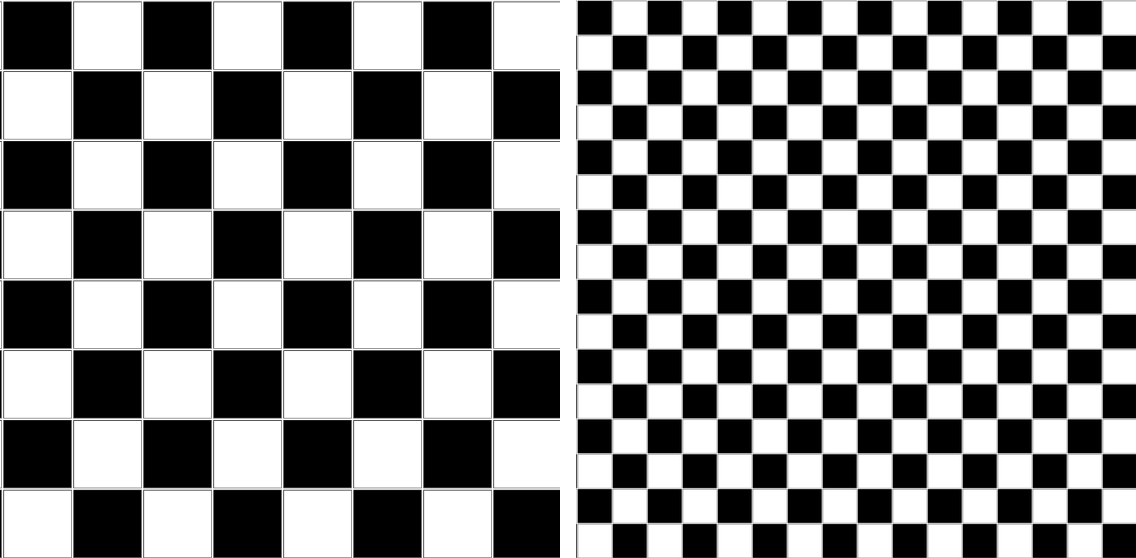
Left, the tile; right, the same tile 2 across and 2 down.
This pattern is drawn by a Shadertoy shader. Its source:

```glsl
// Checkerboard of black and white cells, each set in a thin sunken frame
// and parted from its neighbours by a narrow white gap. Cells come from a
// wrapped grid; every edge is smoothed by exact pixel coverage.

#define CELLS vec2(8.0, 8.0)          // even counts keep the checks seamless
#define GRID_SHIFT vec2(0.0375, -0.0115) // gap centre offset, in cells
#define GAP 0.0212                    // white gap between frames, in cells
#define FRAME 0.0105                  // frame line width, in cells
#define WHITE vec3(1.0)
#define BLACK vec3(0.0)
#define FRAME_SHADE vec3(0.10)        // top and left lines
#define FRAME_LIGHT vec3(0.45)        // bottom and right lines

// Share of a pixel (centre q, size px) inside a square inset from the cell
float squareCoverage(vec2 q, vec2 px, float inset) {
    vec2 low = max(q - 0.5 * px, vec2(inset));
    vec2 high = min(q + 0.5 * px, vec2(1.0 - inset));
    vec2 share = clamp((high - low) / px, 0.0, 1.0);
    return share.x * share.y;
}

void mainImage(out vec4 fragColor, in vec2 fragCoord) {
    // Grid position and pixel size, both in cells
    vec2 p = fragCoord / iResolution.xy * CELLS - GRID_SHIFT;
    vec2 px = CELLS / iResolution.xy;
    vec2 cell = floor(p);
    vec2 q = p - cell;

    // Alternating fill
    float odd = mod(cell.x + cell.y, 2.0);
    vec3 fill = mix(WHITE, BLACK, odd);

    // Sunken frame, mitred along the diagonal
    float topLeft = smoothstep(-px.x, px.x, q.y - q.x);
    vec3 frame = mix(FRAME_LIGHT, FRAME_SHADE, topLeft);

    // Blend gap, frame and fill by area
    float outer = squareCoverage(q, px, 0.5 * GAP);
    float inner = squareCoverage(q, px, 0.5 * GAP + FRAME);
    vec3 color = WHITE * (1.0 - outer) + frame * (outer - inner) + fill * inner;

    fragColor = vec4(color, 1.0);
}
```
